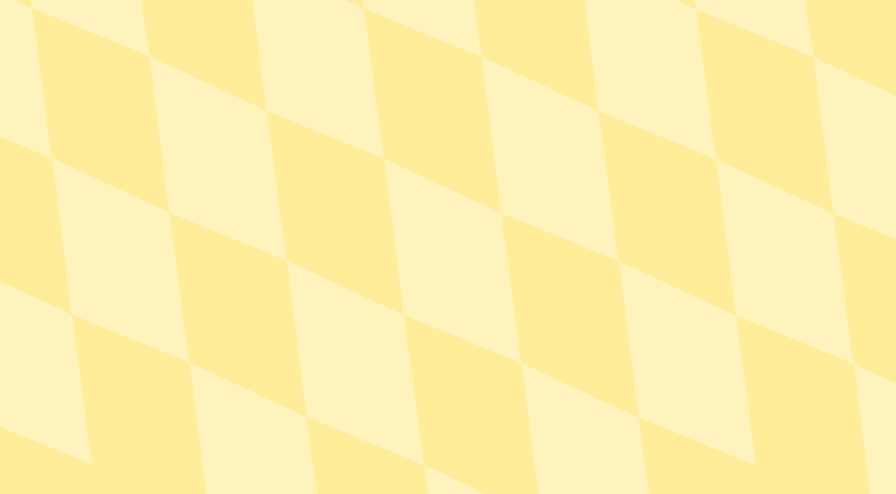
Reproduce this pattern procedurally as a Shadertoy shader.

```glsl
const vec3 DEEP_CREAM = vec3(1.0, 0.93, 0.61);
const vec3 PALE_CREAM = vec3(1.0, 0.95, 0.73);

// Triangle wave: +1 at even integers, -1 at odd ones
vec2 triangleWave(vec2 x) {
    return 2.0 * abs(mod(x, 2.0) - 1.0) - 1.0;
}

// Lattice coordinates, with every odd vertex raised by lift
vec2 bentLattice(vec2 p, mat2 toLattice, float lift) {
    vec2 u = toLattice * p;
    for (int i = 0; i < 3; i++) {
        vec2 t = triangleWave(u);
        u = toLattice * (p + vec2(0.0, lift * 0.5 * (1.0 - t.x * t.y)));
    }
    return u;
}

// Smooth checker: 0 on even cells, 1 on odd cells
float checker(vec2 u, vec2 halfPixel) {
    vec2 side = clamp(0.5 * triangleWave(u - 0.5) / halfPixel, -1.0, 1.0);
    return 0.5 - 0.5 * side.x * side.y;
}

// 0 inside one cell and its soft border, 1 elsewhere
float outsideCell(vec2 u, vec2 cell, vec2 border) {
    vec2 d = abs(u - cell - 0.5) - 0.5 - border;
    return step(0.0, max(d.x, d.y));
}

void mainImage(out vec4 fragColor, in vec2 fragCoord) {
    // Width units, measured down from the top left
    vec2 p = vec2(fragCoord.x, iResolution.y - fragCoord.y) / iResolution.x;

    // Slanted lattice axes
    vec2 acrossStep = vec2(0.1310, 0.0572);
    vec2 downStep = vec2(0.0224, 0.1710);
    vec2 origin = vec2(0.0355, 0.0091);
    mat2 toLattice = inverse(mat2(acrossStep, downStep));
    vec2 u = bentLattice(p - origin, toLattice, 0.0037);

    // Half a pixel measured along each lattice coordinate
    mat2 rows = transpose(toLattice);
    vec2 halfPixel = 0.6 * vec2(length(rows[0]), length(rows[1])) / iResolution.x;

    // Pale diamonds, with two left out along the lower edge
    float pale = checker(u, halfPixel);
    for (int i = 0; i < 2; i++) {
        vec2 gap = vec2(0.0, 3.0) + float(i) * vec2(6.0, -2.0);
        pale *= outsideCell(u, gap, halfPixel);
    }

    fragColor = vec4(mix(DEEP_CREAM, PALE_CREAM, pale), 1.0);
}
```
